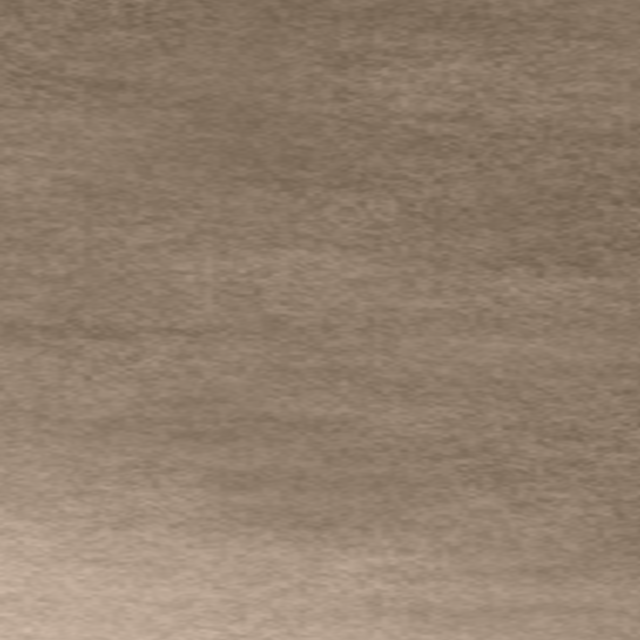
Give the GLSL for this texture, as a WebGL 1 fragment shader.

```glsl
precision highp float;
// Soft brushed wood: taupe grain running across the canvas, lit from the lower left.
// Layers of stretched value noise form blotches, long streaks and fine fibres,
// and their sum shifts a smooth light gradient along a two-colour ramp.

uniform vec2 u_resolution;

const vec3 DARK_TAUPE = vec3(0.51, 0.44, 0.37);
const vec3 PALE_SAND = vec3(0.73, 0.65, 0.58);

float hash(vec2 cell) {
  vec3 p = fract(vec3(cell.xyx) * 0.1031);
  p += dot(p, p.yzx + 33.33);
  return fract((p.x + p.y) * p.z);
}

// Value noise centred on zero, from -0.5 to 0.5.
float noise(vec2 p) {
  vec2 cell = floor(p);
  vec2 f = fract(p);
  vec2 w = f * f * f * (f * (f * 6.0 - 15.0) + 10.0);
  float low = mix(hash(cell), hash(cell + vec2(1.0, 0.0)), w.x);
  float high = mix(hash(cell + vec2(0.0, 1.0)), hash(cell + 1.0), w.x);
  return mix(low, high, w.y) - 0.5;
}

// Sums octaves of noise stretched by a separate frequency on each axis.
float layeredNoise(vec2 p, vec2 frequency, float seed) {
  float sum = 0.0;
  float amplitude = 1.0;
  for (int i = 0; i < 3; i++) {
    sum += amplitude * noise(p * frequency + seed);
    p = mat2(1.0, 0.02, -0.02, 1.0) * p;
    frequency *= 1.9;
    amplitude *= 0.7;
    seed += 17.37;
  }
  return sum;
}

// Light that fades upward and to the right, with a faint long tail.
float cornerGlow(vec2 uv) {
  float reach = uv.y + 0.28 * uv.x;
  float tail = 1.0 - smoothstep(0.1, 1.1, reach);
  return 0.95 * (1.0 - smoothstep(-0.1, 0.5, reach)) + 0.18 * tail;
}

// Short wrinkled fibres whose slant wanders along the grain.
float fibres(vec2 p) {
  p.y += 0.006 * noise(p * vec2(14.0, 9.0) + 71.0);
  float coarse = noise(p * vec2(42.0, 125.0) + 5.3);
  float slanted = noise((p + vec2(0.0, 0.12 * p.x)) * vec2(75.0, 180.0) + 41.7);
  float fine = noise((p - vec2(0.0, 0.06 * p.x)) * vec2(95.0, 235.0) + 83.9);
  return 0.8 * coarse + slanted + 0.9 * fine;
}

void main() {
  vec2 uv = gl_FragCoord.xy / u_resolution;
  vec2 grain = uv + vec2(0.0, 0.008 * noise(uv * vec2(3.0, 4.0) + 9.0));

  // Broad light and dark patches, then long streaks, then fine fibres.
  float blotches = layeredNoise(grain, vec2(2.3, 8.0), 3.1);
  float streaks = layeredNoise(grain, vec2(3.0, 34.0), 28.6);
  float roughness = 0.9 + 0.5 * noise(grain * vec2(5.0, 9.0) + 60.0);

  float tone = 0.07 + cornerGlow(uv);
  tone += 0.16 * blotches + 0.18 * streaks;
  tone += 0.27 * roughness * fibres(grain);

  gl_FragColor = vec4(mix(DARK_TAUPE, PALE_SAND, tone), 1.0);
}
```
